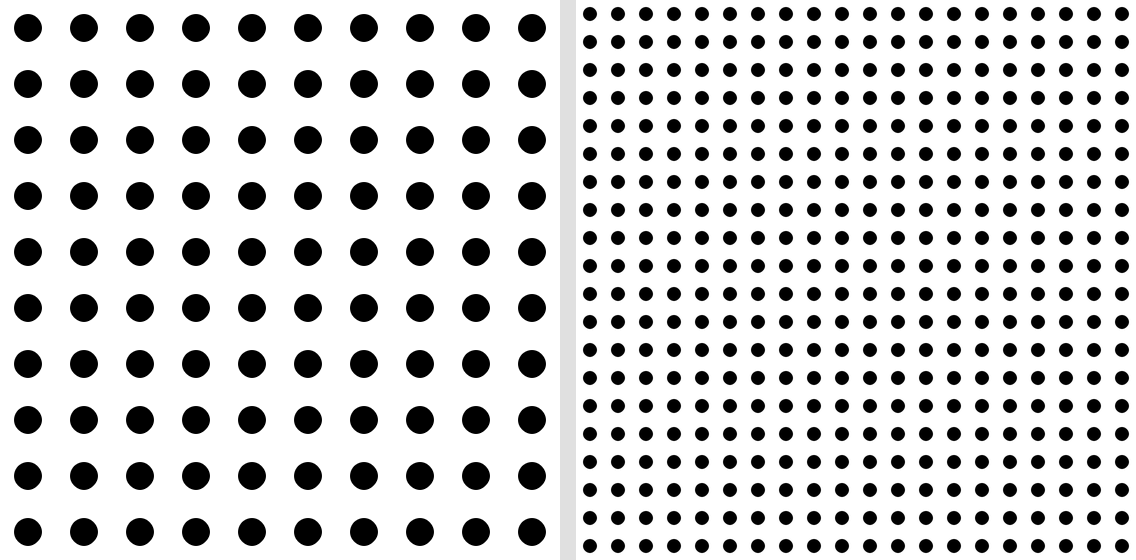
Left, the tile; right, the same tile 2 across and 2 down.
This pattern is drawn by a Shadertoy shader. Its source:

```glsl
// Ten by ten grid of black, very slightly uneven dots on white.

// Signed distance to a dot whose diagonals are a little flattened, most at lower right.
float dotDistance(vec2 p) {
    vec2 dir = p / max(length(p), 1e-4);
    float diagonal = 4.0 * dir.x * dir.x * dir.y * dir.y;
    float lowerRight = 0.5 + 0.5 * dot(dir, vec2(0.7071, -0.7071));
    float radius = 0.249 - 0.007 * diagonal * lowerRight;
    return length(p) - radius;
}

void mainImage(out vec4 fragColor, in vec2 fragCoord) {
    // Whole number of cells, each centred on its dot
    const float cells = 10.0;
    vec2 p = fract(fragCoord / iResolution.xy * cells) - 0.5;

    // Edge smoothed over one pixel
    float pixel = cells / min(iResolution.x, iResolution.y);
    float ink = clamp(0.5 - dotDistance(p) / pixel, 0.0, 1.0);

    fragColor = vec4(vec3(1.0 - ink), 1.0);
}
```
